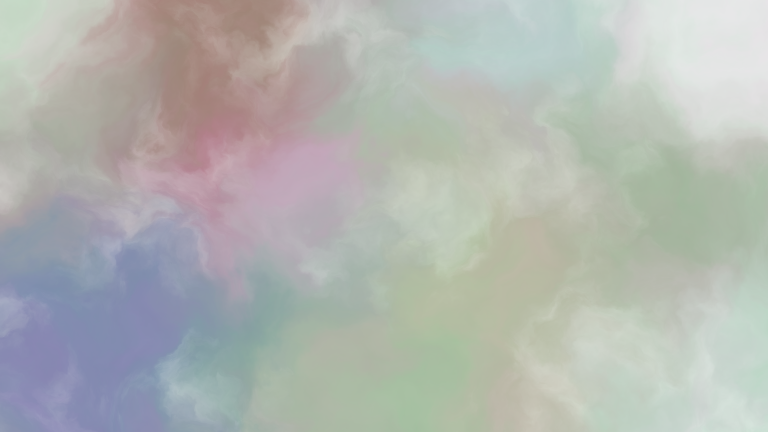
Write a Shadertoy shader that draws this background.

```glsl
const int POOL_COUNT = 15;
const int OCTAVES = 7;
const float BROAD_WARP = 0.17;    // bends the pools into cloud shapes
const float FINE_WARP = 0.13;     // frays their borders
const float BASE_WEIGHT = 0.03;
const float MIST_SCALE = 2.7;
const float MIST_OPACITY = 0.40;
const float TINT_STRENGTH = 0.07;
const float WISP_STRENGTH = 0.07;
const vec3 BASE_COLOR = vec3(0.71, 0.73, 0.69);
const vec3 MIST_COLOR = vec3(0.89, 0.91, 0.89);
const vec3 TINT_AXIS = vec3(0.9, -0.6, 0.4);

// Pigment pools: centre in canvas heights, then radius
const vec3 POOLS[POOL_COUNT] = vec3[](
    vec3(0.47, 0.84, 0.19), vec3(0.47, 0.60, 0.14), vec3(0.17, 0.25, 0.25),
    vec3(0.57, 0.24, 0.14), vec3(0.67, 0.50, 0.14), vec3(1.50, 0.58, 0.25),
    vec3(0.84, 0.92, 0.18), vec3(1.20, 0.90, 0.19), vec3(1.66, 0.94, 0.22),
    vec3(1.16, 0.36, 0.25), vec3(0.86, 0.14, 0.19), vec3(1.70, 0.10, 0.24),
    vec3(0.80, 0.41, 0.11), vec3(0.13, 0.62, 0.20), vec3(0.00, 0.90, 0.18));
const vec3 PIGMENTS[POOL_COUNT] = vec3[](
    vec3(0.64, 0.49, 0.46), vec3(0.69, 0.50, 0.59), vec3(0.50, 0.54, 0.69),
    vec3(0.52, 0.63, 0.63), vec3(0.77, 0.68, 0.75), vec3(0.64, 0.69, 0.61),
    vec3(0.67, 0.70, 0.67), vec3(0.73, 0.81, 0.81), vec3(0.91, 0.92, 0.92),
    vec3(0.73, 0.73, 0.64), vec3(0.66, 0.73, 0.64), vec3(0.77, 0.85, 0.81),
    vec3(0.62, 0.66, 0.67), vec3(0.69, 0.65, 0.63), vec3(0.78, 0.85, 0.78));

// Unit gradient of a lattice cell
vec2 cellGradient(ivec2 cell) {
    uint h = uint(cell.x) * 1597u ^ uint(cell.y) * 51749u;
    h = (h ^ (h >> 15)) * 74093u;
    h = (h ^ (h >> 13)) * 91757u;
    h ^= h >> 16;
    float angle = float(h & 65535u) * 6.28318 / 65536.0;
    return vec2(cos(angle), sin(angle));
}

float gradientNoise(vec2 p) {
    ivec2 cell = ivec2(floor(p));
    vec2 f = fract(p);
    vec2 u = f * f * f * (f * (f * 6.0 - 15.0) + 10.0);
    float a = dot(cellGradient(cell), f);
    float b = dot(cellGradient(cell + ivec2(1, 0)), f - vec2(1, 0));
    float c = dot(cellGradient(cell + ivec2(0, 1)), f - vec2(0, 1));
    float d = dot(cellGradient(cell + ivec2(1, 1)), f - vec2(1, 1));
    return mix(mix(a, b, u.x), mix(c, d, u.x), u.y);
}

float fbm(vec2 p) {
    const mat2 turn = mat2(1.6, 1.2, -1.2, 1.6);
    float sum = 0.0, amplitude = 0.8;
    for (int i = 0; i < OCTAVES; i++) {
        sum += amplitude * gradientNoise(p);
        p = turn * p + 17.3;
        amplitude *= 0.5;
    }
    return sum;
}

vec2 fbm2(vec2 p) {
    return vec2(fbm(p), fbm(p + vec2(31.7, 12.9)));
}

// Blend of all pools, weighted by closeness
vec3 pigment(vec2 p) {
    vec3 sum = BASE_COLOR * BASE_WEIGHT;
    float total = BASE_WEIGHT;
    for (int i = 0; i < POOL_COUNT; i++) {
        vec2 offset = (p - POOLS[i].xy) / POOLS[i].z;
        float weight = exp(-dot(offset, offset));
        sum += PIGMENTS[i] * weight;
        total += weight;
    }
    return sum / total;
}

void mainImage(out vec4 fragColor, in vec2 fragCoord) {
    vec2 p = fragCoord / iResolution.y;

    // Two nested warps give billows with frayed edges
    vec2 broad = fbm2(p * 2.3 + 4.0);
    vec2 fine = fbm2(p * 5.0 + broad * 1.5 + 9.0);
    vec2 warped = p + BROAD_WARP * broad + FINE_WARP * fine;
    vec3 color = pigment(warped);

    // Slow drift between rose and green
    color += TINT_AXIS * TINT_STRENGTH * fbm(warped * 3.5 + 21.0);

    // Pale mist, textured where thick and absent in the calm patches
    float density = fbm(p * MIST_SCALE + fine * 0.35 + 13.0);
    float mist = smoothstep(-0.05, 0.5, density);
    color = mix(color, MIST_COLOR, mist * MIST_OPACITY);
    float wisps = fbm(p * 9.0 + broad * 2.0 + 40.0);
    color += WISP_STRENGTH * wisps * (0.25 + 0.75 * mist);

    fragColor = vec4(clamp(color, 0.0, 1.0), 1.0);
}
```
